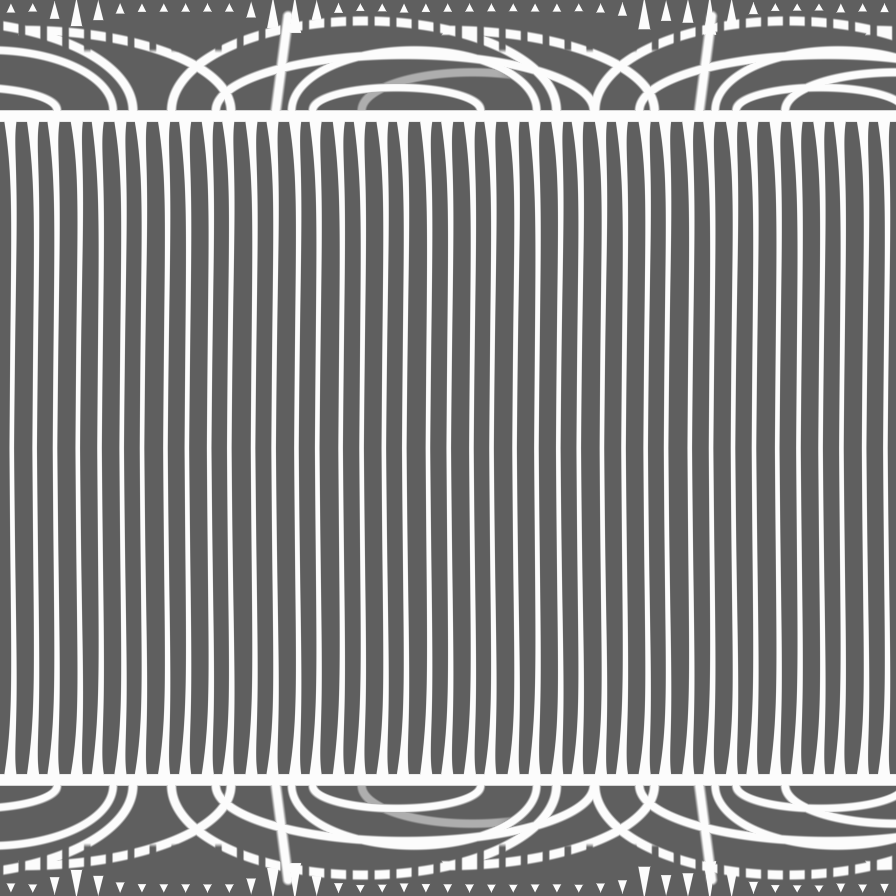
A Shadertoy shader for this pattern:

```glsl
const float UNITS = 768.0;      // layout units across the canvas
const float PITCH = 18.72;      // stripe spacing
const float MOTIF = 363.0;      // spacing of the arch groups
const float RAIL = 99.5;        // rail distance from the canvas edge
const vec3 SLATE = vec3(0.373);
const vec3 CHALK = vec3(0.99);

float hash(float n) {
    n = fract(n * 0.1031);
    n *= n + 33.33;
    return fract(n * (n + n));
}

float fill(float dist, float soft) {
    return 1.0 - smoothstep(-soft, soft, dist);
}

// Approximate distance to an ellipse outline springing from the rail
float arch(vec2 p, float centre, vec2 radius) {
    vec2 q = p - vec2(centre, 95.0);
    float k = length(q / radius);
    return abs(k * (k - 1.0) / max(length(q / (radius * radius)), 1e-4));
}

float segment(vec2 p, vec2 a, vec2 b) {
    vec2 ab = b - a;
    float t = clamp(dot(p - a, ab) / dot(ab, ab), 0.0, 1.0);
    return length(p - a - ab * t);
}

float bump(float x, float centre, float width) {
    float t = (x - centre) / width;
    return exp(-t * t);
}

float stripeOffset(float k) {
    float odd = mod(k, 2.0);
    return 1.2 * odd + 0.5 * (1.0 - odd) * step(1.5, mod(k, 4.0));
}

// Wavy upright stripes that swell toward the rails
float stripes(vec2 p, float soft) {
    float x = p.x - 272.0;
    float k = floor(x / PITCH + 0.5);
    float depth = max(p.y, RAIL);
    float wave = 1.5 * sin(700.0 / depth - 2.0 + 0.5 * (hash(k + 60.0) - 0.5));
    float fromRail = depth - RAIL;
    float halfWidth = 1.9 + exp(-fromRail / 110.0) + 3.2 * exp(-fromRail / 16.0);
    return fill(abs(x - k * PITCH - stripeOffset(k) - wave) - halfWidth, soft);
}

// Row of pointed teeth along the canvas edge
float teeth(vec2 p, float soft) {
    float k = floor(p.x / PITCH);
    float middle = (k + 0.5) * PITCH;
    float u = abs(p.x - middle);
    float phase = mod(middle - 247.0 + 0.5 * MOTIF, MOTIF) - 0.5 * MOTIF;
    float tall = bump(phase, 0.0, 26.0) + 0.7 * bump(middle, 68.0, 22.0)
               + 0.8 * bump(middle, 555.0, 16.0);
    float tip = mix(3.0, -4.0, min(tall, 1.0));
    float base = 9.0 + 2.0 * hash(k + 7.0) + 19.0 * tall;
    float halfWidth = mix(3.6, 5.5, min(tall, 1.0)) * (p.y - tip) / (base - tip);
    return fill(max(u - halfWidth, max(p.y - base, tip - p.y)), soft);
}

// Interlaced arches between the rail and the edge
float arches(vec2 p, float soft) {
    float ink = 0.0;
    float gap = abs(fract(p.x / PITCH) - 0.5) * PITCH;
    float dash = mix(fill(gap - 6.5, 1.0), 1.0, smoothstep(41.0, 46.0, p.y));
    for (int i = -1; i <= 1; i++) {
        float shift = float(i) * MOTIF;
        vec2 q = p - vec2(shift, 0.0);

        // Outer dashed arches
        float outer = arch(q, 312.0, vec2(165.0, 77.0));
        float sweep = max(arch(q, 383.0, vec2(178.0, 69.0)), 383.0 - q.x);
        ink = max(ink, fill(min(outer, sweep) - 3.9, soft) * dash);

        // Inner solid arches
        float inner = min(arch(q, 355.0, vec2(105.0, 52.0)),
                          arch(q, 340.0, vec2(72.0, 20.0)));
        ink = max(ink, fill(inner - 3.4, soft));

        // Steep stem crossing the arches
        float stem = segment(q, vec2(236.0, 98.0), vec2(247.0, 14.0));
        ink = max(ink, fill(stem - 4.2, soft * 1.5));

        // Wide arch and a fading companion
        if (i >= 0) {
            ink = max(ink, fill(arch(q, 347.0, vec2(162.0, 48.0)) - 3.7, soft));
            float faint = i == 0 ? 0.5 * (1.0 - smoothstep(425.0, 455.0, q.x)) : 1.0;
            float companion = arch(q, 405.0, vec2(95.0, 33.0));
            ink = max(ink, fill(companion - 3.6, soft) * faint);
        }
    }
    return ink;
}

void mainImage(out vec4 fragColor, in vec2 fragCoord) {
    vec2 uv = fragCoord / iResolution.xy;
    float soft = max(0.6 * UNITS / iResolution.y, 0.6);

    // Fold the canvas so both borders share one construction
    vec2 p = vec2(uv.x, 0.5 - abs(uv.y - 0.5)) * UNITS;

    float border = max(arches(p, soft + 0.6), teeth(p, soft));
    float ink = mix(border, stripes(p, soft), step(RAIL, p.y));
    ink = max(ink, fill(abs(p.y - RAIL) - 5.0, soft));

    fragColor = vec4(mix(SLATE, CHALK, ink), 1.0);
}
```
